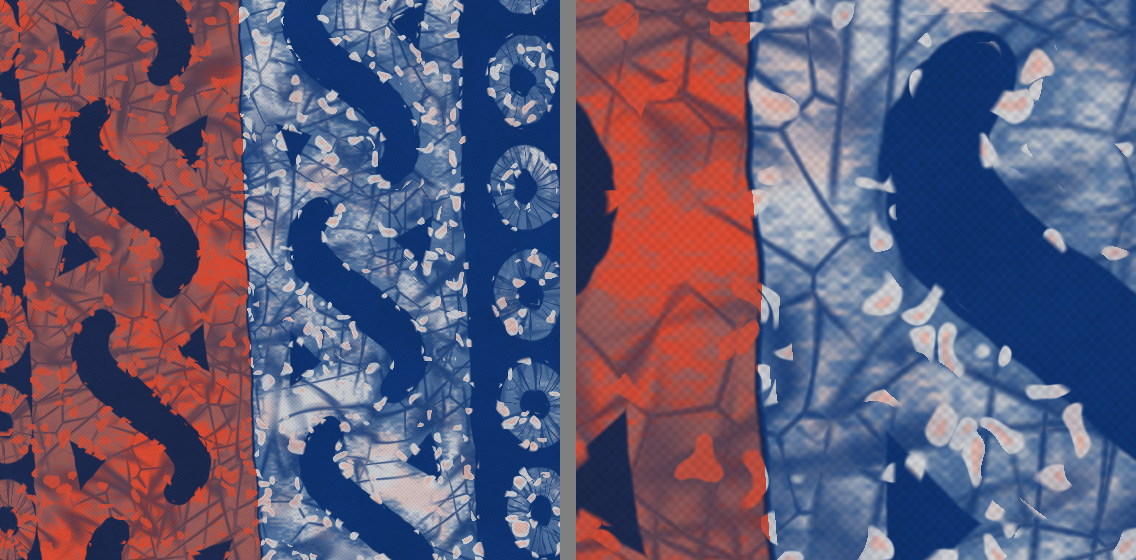
Left: the whole. Right: its middle third, enlarged.
Write a WebGL 2 fragment shader that draws this pattern.

```glsl
#version 300 es
precision highp float;
// Crackled batik cloth: S-curves and triangles on red and pale bands, ring columns on indigo.

#define BAND_LEFT 0.034
#define BAND_MID 0.428
#define BAND_RIGHT 0.818
#define RED_PITCH 0.375
#define PALE_PITCH 0.391
#define LEFT_RING_PITCH 0.173
#define RIGHT_RING_PITCH 0.193
#define WOBBLE 0.009
#define VEIN_AMOUNT 0.9
#define BUBBLE_SCALE 40.0
#define WEAVE 0.05

uniform vec2 u_resolution;
out vec4 fragColor;

const vec3 INDIGO = vec3(0.055, 0.195, 0.430);
const vec3 INK = vec3(0.105, 0.155, 0.295);
const vec3 MID_BLUE = vec3(0.300, 0.430, 0.600);
const vec3 PALE = vec3(0.780, 0.785, 0.800);
const vec3 PINK = vec3(0.860, 0.640, 0.590);
const vec3 RED = vec3(0.840, 0.285, 0.195);
const vec3 DULL_RED = vec3(0.590, 0.350, 0.340);

float hash(vec2 p) {
  vec3 h = fract(p.xyx * 0.1031);
  h += dot(h, h.yzx + 33.33);
  return fract((h.x + h.y) * h.z);
}

float noise(vec2 p) {
  vec2 i = floor(p), f = fract(p);
  f = f * f * (3.0 - 2.0 * f);
  return mix(mix(hash(i), hash(i + vec2(1, 0)), f.x),
             mix(hash(i + vec2(0, 1)), hash(i + 1.0), f.x), f.y);
}

vec2 noise2(vec2 p) { return vec2(noise(p), noise(p + 47.3)) - 0.5; }

mat2 rotate(float a) { return mat2(cos(a), sin(a), -sin(a), cos(a)); }

// Jittered cells: nearest distance, gap to second nearest, cell id
vec3 cells(vec2 p) {
  vec3 c = vec3(9.0, 9.0, 0.0);
  for (int k = 0; k < 9; k++) {
    vec2 g = floor(p) + vec2(k % 3 - 1, k / 3 - 1);
    float d = length(g + 0.5 + 0.8 * vec2(hash(g) - 0.5, hash(g + 71.0) - 0.5) - p);
    if (d < c.x) c = vec3(d, c.x, hash(g + 19.0));
    else c.y = min(c.y, d);
  }
  return vec3(c.x, c.y - c.x, c.z);
}

// S-curve with a triangle in each hollow, symmetric about its centre
float motif(vec2 d, float seed) {
  float best = 1.0;
  for (int side = 0; side < 2; side++) {
    vec2 s = side == 0 ? d : -d, a = vec2(0);
    for (int i = 1; i <= 8; i++) {
      float t = float(i) / 8.0;
      vec2 b = 2.0 * t * (1.0 - t) * vec2(-0.132, -0.088) + t * t * vec2(-0.059, -0.152);
      float h = clamp(dot(s - a, b - a) / dot(b - a, b - a), 0.0, 1.0);
      best = min(best, length(s - mix(a, b, h)) - mix(0.037, 0.025, t * t));
      a = b;
    }
    float variation = hash(vec2(seed, side)) - 0.5;
    vec2 e = rotate(variation) * (s - vec2(0.096, -0.102)) * (1.0 + 0.4 * variation);
    best = min(best, max(e.x - 0.028, 0.777 * abs(e.y) - 0.63 * (e.x + 0.03)));
  }
  return best;
}

float motifColumn(vec2 p, vec2 centre, float pitch, float size) {
  float row = floor((p.y - centre.y) / pitch + 0.5);
  return motif((p - centre - vec2(0, row * pitch)) / size, row + centre.x * 90.0) * size;
}

// Ring column: x = distance inside the ring, y = radial streaks
vec2 ringColumn(vec2 p, vec2 centre, float pitch, vec2 radius) {
  float row = floor((p.y - centre.y) / pitch + 0.5);
  vec2 d = (p - centre - vec2(0, row * pitch)) / radius;
  float r = length(d);
  float hole = 0.37 + 0.16 * (noise(d * 4.0 + row * 5.0) - 0.5);
  float streak = noise(d / max(r, 0.01) * 6.0 + r * 0.7 + row * 13.0);
  return vec2(min(1.0 - r, r - hole) * radius.x, smoothstep(0.3, 0.0, abs(streak - 0.5) * 2.0));
}

// Dye lines that seeped through cracked wax
float crackle(vec2 p) {
  vec2 w = p + 0.025 * noise2(p * 9.0);
  float v = 0.0;
  for (int i = 0; i < 5; i++) {
    vec2 r = rotate(float(i) * 1.15 + 0.3) * w;
    float ridge = 1.0 - abs(2.0 * noise(r * vec2(6, 36) + float(i) * 17.0) - 1.0);
    v = max(v, smoothstep(0.72, 1.0, ridge) * smoothstep(0.35, 0.75, noise(r * 9.0 + float(i) * 31.0)));
  }
  float seams = smoothstep(0.13, 0.0, cells(w * 17.0).y);
  return max(v, seams * smoothstep(0.25, 0.7, noise(p * 11.0)));
}

void main() {
  vec2 p = gl_FragCoord.xy / u_resolution;
  p.y = 1.0 - p.y; // y runs downward
  float soft = max(1.0 / u_resolution.y, 0.0016);

  // Cloth drift and hand-drawn wobble
  vec2 q = p + WOBBLE * noise2(p * 16.0) + 0.3 * WOBBLE * noise2(p * 60.0);
  q.x -= 0.02 * p.y + 0.02 * p.y * p.y * p.y;

  // Waxed area: positive inside
  bool redSide = q.x < BAND_MID;
  float shapes = redSide ? motifColumn(q, vec2(0.229, 0.352), RED_PITCH, 1.0)
                         : motifColumn(q, vec2(0.626, 0.537), PALE_PITCH, 1.04);
  float bands = min(min(q.x - BAND_LEFT, BAND_RIGHT - q.x), abs(q.x - BAND_MID) - 0.002);
  vec2 ring = redSide ? ringColumn(q, vec2(-0.020, 0.410), LEFT_RING_PITCH, vec2(0.053, 0.073))
                      : ringColumn(q, vec2(0.932, 0.141), RIGHT_RING_PITCH, vec2(0.060, 0.078));
  float inside = max(min(shapes, bands), ring.x);

  // Small wax bubbles crowd the edges
  vec3 bubble = cells(p * BUBBLE_SCALE + noise2(p * 50.0));
  float near = smoothstep(0.035, 0.0, abs(inside));
  float spot = smoothstep(0.42, 0.30, bubble.x / (0.6 + 0.6 * bubble.z))
             * step(mix(0.82, 0.4, near), bubble.z);
  float wax = max(smoothstep(-soft, soft, inside), spot * smoothstep(-0.008, -0.003, inside));

  // Dye seepage
  float cloud = 0.6 * noise(p * 7.0 + 3.0) + 0.4 * noise(p * 23.0);
  float vein = crackle(p);
  if (ring.x > 0.0) vein = max(vein * 0.6, ring.y);
  vein *= VEIN_AMOUNT * (1.0 - 0.85 * spot);

  // Colours of the two sides
  float thread = noise(p * vec2(150, 260));
  float dull = smoothstep(0.35, 0.65, cloud + 0.25 * (thread - 0.5) + 0.18 * smoothstep(0.25, 0.43, q.x));
  vec3 red = mix(RED, DULL_RED, dull * (1.0 - 0.7 * spot));
  red = mix(red, mix(INK, DULL_RED, 0.25), 0.75 * vein);
  float seep = smoothstep(0.3, 0.8, cloud + 0.25 * near + 0.3 * (thread - 0.5)) * (1.0 - spot);
  vec3 pale = mix(PALE, PINK, 0.7 * smoothstep(0.22, 0.1, bubble.x) * step(0.6, bubble.z) * spot);
  pale = mix(pale, PINK, 0.35 * smoothstep(0.55, 0.8, noise(p * 19.0 + 8.0)));
  pale = mix(mix(pale, MID_BLUE, seep), INDIGO, vein * 0.85);

  vec3 dye = (redSide ? INK : INDIGO) * (0.94 + 0.12 * cloud);
  vec3 color = mix(dye, redSide ? red : pale, wax);

  // Woven grain
  color *= 1.0 + WEAVE * (sin(p.x * 900.0) * sin(p.y * 900.0) + thread - 0.5);
  fragColor = vec4(color, 1.0);
}
```
